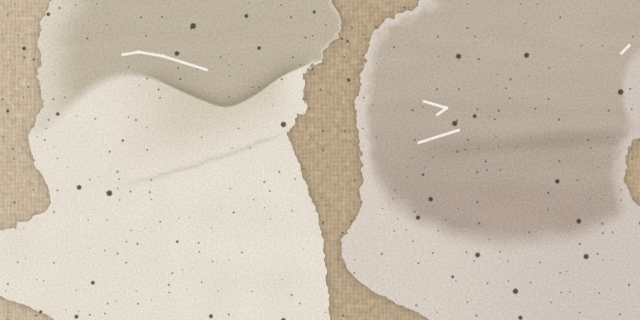
Give the GLSL for this texture, as a Shadertoy shader.

```glsl
// Two thick swatches of pale and grey paint smeared over woven cloth.
// Outlines are splines through evenly spaced knots, roughened by gradient noise;
// soft signed distances then shade the wet layers, lips, rims and highlights.

// The canvas is 12 units tall and 24 wide, with y running downward.
const float UNITS = 12.;
const float LEFT_START[13] = float[](1.94, 1.5, 1.47, 1.44, 1.58, 1.1, 1.2, 1.8, 1.6, -.8, -.9, -.12, 2.06);
const float LEFT_END[13] = float[](12.44, 12.88, 12.15, 11.4, 11.45, 10.85, 11.15, 11.5, 11.87, 12.1, 12.2, 12.3, 12.37);
const float RIGHT_START[13] = float[](15.8, 14.2, 13.7, 13.55, 13.35, 13.45, 13.53, 13.53, 13.45, 12.85, 12.97, 14.1, 16.1);
const float LEFT_LIP[13] = float[](4.94, 4.06, 3.25, 2.84, 2.87, 3.28, 3.72, 4., 3.6, 2.9, 2.44, 2.1, 1.5);
const float RIGHT_LIP[13] = float[](5.9, 7.2, 8.1, 8.6, 8.87, 9., 9., 8.95, 8.75, 8.4, 7.6, 7., 7.);

vec2 hash2(vec2 p) {
  vec3 h = fract(p.xyx * vec3(.1031, .103, .0973));
  h += dot(h, h.yzx + 33.33);
  return fract((h.xx + h.yz) * h.zy);
}

float corner(vec2 cell, vec2 f, vec2 o) {
  return dot(hash2(cell + o + 50.) * 2. - 1., f - o);
}

float noise(vec2 p) {
  vec2 c = floor(p), f = fract(p), u = f * f * (3. - 2. * f);
  float low = mix(corner(c, f, vec2(0, 0)), corner(c, f, vec2(1, 0)), u.x);
  float high = mix(corner(c, f, vec2(0, 1)), corner(c, f, vec2(1, 1)), u.x);
  return mix(low, high, u.y);
}

// Catmull-Rom curve through unit-spaced knots
float spline(float k[13], float s) {
  s = clamp(s, 0., 11.999);
  int i = int(s);
  float t = fract(s), a = k[max(i - 1, 0)], b = k[i], c = k[i + 1], d = k[min(i + 2, 12)];
  return b + .5 * t * (c - a + t * (2. * a - 5. * b + 4. * c - d + t * (3. * (b - c) + d - a)));
}

// Signed distance past the curve, corrected for its slope
float pastCurve(float k[13], float s, float v) {
  float slope = (spline(k, s + .05) - spline(k, s - .05)) * 10.;
  return (v - spline(k, s)) / sqrt(1. + slope * slope);
}

float ellipse(vec2 p, vec2 centre, vec2 radius) {
  return (length((p - centre) / radius) - 1.) * min(radius.x, radius.y);
}

float soft(float d, float width) { return smoothstep(-width, width, d); }

float streak(vec2 p, vec2 a, vec2 b, float px) {
  vec2 ab = b - a;
  float t = clamp(dot(p - a, ab) / dot(ab, ab), 0., 1.);
  return soft(.05 - length(p - a - ab * t), px);
}

// One randomly present dot per grid cell
float scatter(vec2 p, float density, float radius, float px) {
  vec2 cell = floor(p), h = hash2(cell + 17.);
  float dotMask = soft(radius * (.5 + h.y) - length(fract(p) - .2 - .6 * h), px);
  return dotMask * step(hash2(cell + 91.).x, density);
}

vec3 cloth(vec2 p) {
  vec3 col = mix(vec3(.78, .71, .61), vec3(.72, .64, .53), smoothstep(1., 8., p.x));
  float bend = noise(p * 1.5);
  float weave = sin(p.x * 42. + bend * 4.) + .6 * sin(p.y * 38. + bend * 5.);
  return col + .016 * weave + .09 * noise(p * 5.);
}

vec3 leftPaint(vec2 p, float inStart, float inEnd, float px) {
  vec3 col = vec3(.895, .867, .817) + .018 * noise(p * .8);
  // Pale pillow and its crease
  float run = p.x - 4.6;
  float crease = p.y - 6.95 + .25 * run + .012 * run * run - .1 * noise(p * 2.);
  float shade = smoothstep(.1, -2.2, crease) * smoothstep(3.8, 7.5, p.x) * smoothstep(11.2, 9.8, p.x);
  col = mix(col, vec3(.8, .76, .68), .75 * shade);
  col -= .08 * exp(-abs(crease) * 14.) * smoothstep(4.2, 6., p.x) * smoothstep(11., 10., p.x);
  // Grey layer with a dark lip and pale outer rim
  float lip = -pastCurve(LEFT_LIP, p.x - 1.5, p.y);
  vec3 grey = vec3(.745, .703, .625) + .02 * noise(p * vec2(.5, 2));
  grey -= .15 * exp(-abs(lip) * 4.) * smoothstep(4.5, 7., p.x) * smoothstep(12., 10.5, p.x);
  float rim = smoothstep(1.7, .1, inStart) + .7 * smoothstep(.22, 0., inEnd);
  grey = mix(grey, vec3(.87, .84, .78), .85 * min(rim, 1.));
  float blur = mix(.28, .06, smoothstep(3.5, 6.5, p.x));
  return mix(col, grey, soft(lip, max(blur, px)));
}

vec3 rightPaint(vec2 p, float inside) {
  vec3 pale = mix(vec3(.845, .807, .765), vec3(.81, .765, .73), smoothstep(15., 22., p.x));
  vec3 grey = mix(vec3(.735, .685, .625), vec3(.69, .63, .58), smoothstep(2., 8.2, p.y));
  float fold = p.y - 5.75 + .09 * (p.x - 16.) + .2 * noise(p * .7);
  grey += .025 * noise(p * vec2(.4, 1.6)) - .045 * exp(-fold * fold * 9.) * smoothstep(15., 18., p.x);
  float bottom = .25 * noise(p * 1.2) - pastCurve(RIGHT_LIP, p.x - 13.5, p.y);
  float body = smoothstep(.05, .7, inside) * soft(bottom, .5);
  body *= soft(ellipse(p, vec2(24.2, 3.4), vec2(.85, 1.5)), .15);
  return mix(pale, grey, body);
}

void mainImage(out vec4 fragColor, in vec2 fragCoord) {
  float px = UNITS / iResolution.y;
  vec2 p = vec2(fragCoord.x, iResolution.y - fragCoord.y) * px;
  vec2 q = p + .22 * noise(p * 2.3) + .12 * noise(p * 6. + 9.);

  // Paint bodies over shadowed cloth
  float inStart = pastCurve(LEFT_START, q.y, q.x), inEnd = -pastCurve(LEFT_END, q.y, q.x);
  float left = min(inStart, inEnd);
  float right = min(pastCurve(RIGHT_START, q.y, q.x), ellipse(q, vec2(24.25, 6.45), vec2(.82, 1.35)));
  vec3 col = cloth(p) * (1. - .16 * exp(-abs(max(left, right)) * 9.));
  col = mix(col, leftPaint(p, inStart, inEnd, px), soft(left, px));
  col = mix(col, rightPaint(p, right), soft(right, px));

  // Dark specks
  float specks = scatter(p * .8, .18, .055, px) + .5 * scatter(p * 2.6, .16, .08, px * 2.);
  specks += soft(.08 - min(length(p - vec2(16.15, 7.47)), length(p - vec2(20.9, 6.8))), px);
  col = mix(col, vec3(.2, .16, .13), .75 * min(specks, 1.));

  // Wet highlights
  float shine = streak(p, vec2(4.6, 2.05), vec2(5.2, 1.95), px)
    + streak(p, vec2(5.2, 1.95), vec2(6.1, 2.1), px) + streak(p, vec2(6.1, 2.1), vec2(7.75, 2.62), px)
    + streak(p, vec2(15.9, 3.8), vec2(16.75, 4.05), px) + streak(p, vec2(16.75, 4.05), vec2(16.4, 4.3), px)
    + streak(p, vec2(15.7, 5.35), vec2(17.2, 4.88), px) + streak(p, vec2(23.3, 2), vec2(23.6, 1.7), px);
  col = mix(col, vec3(.98, .97, .94), .9 * min(shine, 1.));

  // Fine grain
  col += .05 * noise(p * 11.) + .03 * noise(p * 17. + 5.);
  fragColor = vec4(clamp(col, 0., 1.), 1);
}
```
